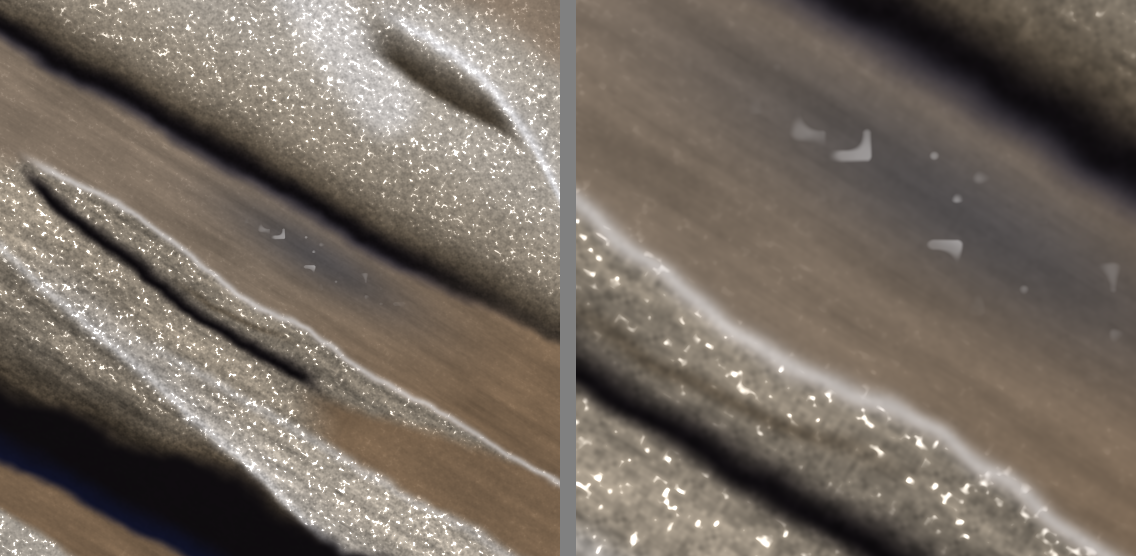
Left: the whole. Right: its middle third, enlarged.
Reproduce this texture procedurally as a WebGL 1 fragment shader.

```glsl
precision highp float;
uniform vec2 u_resolution;

const vec3 SHADOW = vec3(0.055, 0.045, 0.055);
const vec3 BLUE_SHADOW = vec3(0.06, 0.07, 0.15);
const vec3 SHADE = vec3(0.30, 0.26, 0.21);
const vec3 WET = vec3(0.47, 0.385, 0.30);
const vec3 CHANNEL = vec3(0.48, 0.425, 0.37);
const vec3 SHEEN = vec3(0.25, 0.25, 0.27);
const vec3 SAND = vec3(0.56, 0.52, 0.465);
const vec3 PALE = vec3(0.67, 0.64, 0.60);
const vec3 LIT = vec3(0.85, 0.84, 0.84);
const float GRAIN = 0.30;
const float GRAIN_SCALE = 165.0;
const float EDGE_WOBBLE = 0.018;
const vec2 FLOW = vec2(0.85, 0.527);

float hash(vec2 p) {
  vec3 q = fract(vec3(p.xyx) * 0.1031);
  q += dot(q, q.yzx + 33.33);
  return fract((q.x + q.y) * q.z);
}

float noise(vec2 p) {
  vec2 i = floor(p), f = fract(p);
  f = f * f * (3.0 - 2.0 * f);
  return mix(mix(hash(i), hash(i + vec2(1, 0)), f.x),
             mix(hash(i + vec2(0, 1)), hash(i + 1.0), f.x), f.y);
}

float fbm(vec2 p) {
  float sum = 0.0, amp = 0.5;
  for (int i = 0; i < 4; i++) {
    sum += amp * noise(p);
    p = p * 2.03 + 17.1;
    amp *= 0.5;
  }
  return sum;
}

float bell(float d, float w) { return exp(-d * d / (w * w)); }

// Band rising over 'above' and falling over 'below' its curve
float band(float d, float above, float below) {
  return smoothstep(-above, 0.0, d) * (1.0 - smoothstep(0.0, below, d));
}

// Window along x with soft ends
float span(float x, float a, float b, float s) {
  return smoothstep(a, a + s, x) * (1.0 - smoothstep(b - s, b, x));
}

float segment(vec2 p, vec2 a, vec2 b) {
  vec2 v = b - a;
  return length(p - a - v * clamp(dot(p - a, v) / dot(v, v), 0.0, 1.0));
}

void main() {
  vec2 p = gl_FragCoord.xy / u_resolution;
  p.y = 1.0 - p.y;
  vec2 flow = vec2(dot(p, FLOW), dot(p, vec2(-FLOW.y, FLOW.x)));
  float streak = fbm(flow * vec2(7.0, 60.0)) - 0.47;
  float patches = fbm(p * 7.0) - 0.47;
  float x = p.x;
  float y = p.y + EDGE_WOBBLE * (noise(p * 9.0) - 0.5) + 0.007 * (noise(p * 42.0) - 0.5);

  // Signed heights below each ridge and shadow curve
  float bank = y - (0.045 + 0.6 * x - 0.03 * x * x);
  float crest = y - (0.265 + 0.61 * x - 0.03 * bell(x - 0.2, 0.12));
  float cleft = y - (0.275 + 0.92 * x - 0.3 * x * x);
  float ridge = y - (0.445 + 0.9 * x);
  float spur = y - (0.475 + 0.57 * x);
  float pit = y - (0.695 + 0.48 * x);
  float floorEdge = y - (0.82 + 0.55 * x);
  float t = max(x - 0.65, 0.0);
  float rim = y - (0.02 + 0.3 * t + 1.3 * t * t + 4.0 * t * t * t * t);
  float hollow = y - (0.09 + 0.6 * (x - 0.66));

  // Upper plateau with its hollow and lit rim
  vec3 col = mix(PALE, SAND, smoothstep(-0.28, -0.1, bank));
  float grain = 0.8;
  float gleam = 1.0 - smoothstep(0.02, 0.085, segment(p, vec2(0.54, -0.02), vec2(0.69, 0.19)));
  col = mix(col, LIT, 0.65 * gleam);
  float hollowSpan = span(x, 0.63, 0.96, 0.09);
  col = mix(col, SHADE * 0.75, 0.95 * hollowSpan * band(hollow, 0.09, 0.025));
  float rimSpan = smoothstep(0.64, 0.76, x);
  col = mix(col, LIT, rimSpan * (0.75 * bell(rim, 0.017) + 0.35 * band(rim, 0.11, 0.02)));
  float corner = smoothstep(-0.03, 0.06, 0.6 * (x - 0.78) - y);
  col = mix(col, CHANNEL * 1.1, corner);
  col = mix(col, SHADE * 0.9, 0.9 * smoothstep(-0.12, -0.015, bank));

  // Smooth wet channel
  float inChannel = smoothstep(-0.005, 0.02, bank);
  vec3 water = mix(CHANNEL, WET, smoothstep(0.35, 0.9, x + 0.8 * crest));
  vec2 pool = (flow - vec2(0.725, 0.095)) / vec2(0.19, 0.045);
  water = mix(water, SHEEN, 0.75 * exp(-dot(pool, pool)));
  water *= 1.0 + 0.35 * streak;
  col = mix(col, water, inChannel);
  grain = mix(grain, 0.18, max(inChannel, 0.7 * corner));
  float bankFade = 1.0 - smoothstep(0.68, 1.0, x);
  vec3 bankShade = mix(SHADOW, BLUE_SHADOW, smoothstep(0.0, 0.03, bank));
  col = mix(col, bankShade, (0.3 + 0.7 * bankFade) * band(bank, 0.045, 0.02 + 0.025 * bankFade));

  // Grainy slopes under the long crest
  float onSlope = smoothstep(0.0, 0.012 + 0.06 * (1.0 - smoothstep(0.0, 0.05, x)), crest);
  vec3 slope = mix(SAND * 0.9, SAND * 1.06, smoothstep(0.0, 0.05, cleft));
  slope = mix(slope, LIT, 0.55 * band(ridge, 0.11, 0.01) * smoothstep(0.0, 0.2, x));
  slope = mix(slope, PALE, 0.6 * smoothstep(0.0, 0.03, spur) * smoothstep(0.3, 0.6, x));
  slope *= 1.0 + 0.6 * streak;
  float wetFlat = smoothstep(0.0, 0.035, y - 0.69 - 0.33 * (x - 0.55))
    * smoothstep(0.5, 0.62, x) * (1.0 - smoothstep(-0.025, 0.01, spur));
  slope = mix(slope, WET * (1.0 + 0.2 * streak), wetFlat);
  col = mix(col, slope, onSlope);
  grain = mix(grain, mix(1.0, 0.25, wetFlat), onSlope);
  col = mix(col, SHADE, 0.7 * span(x, 0.28, 0.56, 0.1) * bell(y - 0.5 - 0.52 * (x - 0.3), 0.007));
  col = mix(col, SHADOW, span(x, 0.02, 0.59, 0.06) * band(cleft, 0.035, 0.022));
  col = mix(col, LIT, 0.7 * bell(crest, 0.008) * smoothstep(0.02, 0.1, x));
  col = mix(col, LIT, 0.5 * bell(spur, 0.012) * smoothstep(0.2, 0.35, x));

  // Lower flank falling into the deep shadow
  float flank = smoothstep(-0.004, 0.016, ridge);
  vec3 flankCol = mix(SAND * 0.88, SHADE * 0.8, smoothstep(-0.15, 0.0, pit + 0.12 * patches));
  col = mix(col, flankCol * (1.0 + 0.8 * streak), flank);
  col = mix(col, LIT, 0.6 * bell(ridge, 0.014));
  float inPit = smoothstep(-0.03, 0.025, pit + 0.12 * patches);
  col = mix(col, mix(SHADOW, BLUE_SHADOW, smoothstep(-0.06, 0.0, floorEdge)), inPit);
  float inFloor = smoothstep(-0.006, 0.02, floorEdge);
  col = mix(col, WET * (0.95 + 0.3 * streak), inFloor);
  grain = mix(grain, 0.2, max(inPit, inFloor));
  float bar = smoothstep(-0.005, 0.02, y - 0.905 - 0.65 * x);
  col = mix(col, PALE * 0.95, bar);
  grain = mix(grain, 0.8, bar);

  // Sand grains and sun glints
  vec2 g = flow * GRAIN_SCALE;
  float grit = 0.6 * noise(g * vec2(0.8, 1.1)) + 0.4 * noise(g * 1.9 + 41.0) - 0.5;
  col *= 1.0 + GRAIN * 1.7 * grain * grit + 0.22 * patches;
  float bright = smoothstep(0.35, 0.7, col.g);
  col += 0.8 * grain * bright * smoothstep(0.16, 0.42, grit);
  float poolGlint = exp(-3.0 * dot(pool, pool)) * smoothstep(0.8, 0.95, noise(p * 75.0));
  col = mix(col, LIT, 0.8 * poolGlint * inChannel * (1.0 - onSlope));
  gl_FragColor = vec4(clamp(col, 0.0, 1.0), 1.0);
}
```
